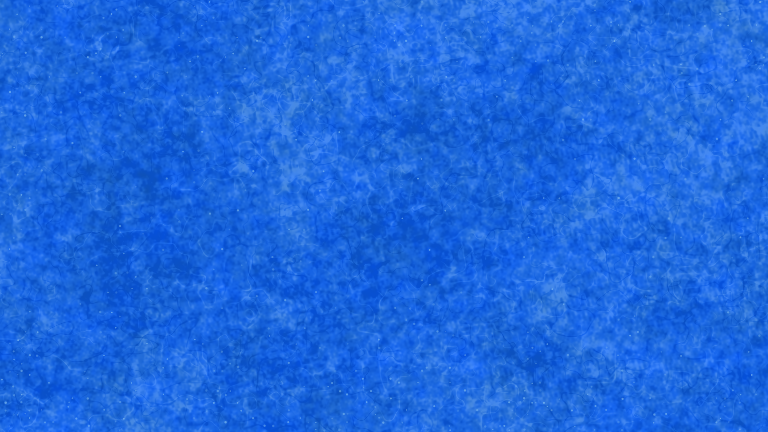
A Shadertoy shader for this texture:

```glsl
// Mottled blue plaster: soft cloudy blotches under crisp crumbly grain,
// crossed by a dense web of thin pale and dark veins and fine bright flecks.
// Layers of value noise form one tone, which a three-stop ramp colours.

const vec3 DEEP_BLUE = vec3(0.035, 0.315, 0.80);
const vec3 MID_BLUE  = vec3(0.105, 0.405, 0.88);
const vec3 PALE_BLUE = vec3(0.27, 0.535, 0.93);
const vec3 FLECK     = vec3(0.55, 0.78, 0.95);

float hash(vec2 p) {
    return fract(sin(dot(p, vec2(127.1, 311.7))) * 43758.55);
}

float valueNoise(vec2 p) {
    vec2 cell = floor(p);
    vec2 f = fract(p);
    f = f * f * (3.0 - 2.0 * f);
    float bottom = mix(hash(cell), hash(cell + vec2(1, 0)), f.x);
    float top = mix(hash(cell + vec2(0, 1)), hash(cell + vec2(1, 1)), f.x);
    return mix(bottom, top, f.y);
}

// Layered noise centred on zero; each octave is turned to hide the lattice.
float fbm(vec2 p, int octaves, float gain) {
    float sum = 0.0, weight = 1.0, total = 0.0;
    for (int i = 0; i < octaves; i++) {
        sum += weight * (valueNoise(p) - 0.5);
        total += weight;
        weight *= gain;
        p = mat2(1.6, 1.2, -1.2, 1.6) * p + 17.3;
    }
    return sum / total;
}

// Thin curved lines along the mid level of warped noise, in broken patches.
float veins(vec2 p, float scale, float width, float seed) {
    vec2 q = p * scale + seed;
    vec2 warp = vec2(valueNoise(q * 1.3 + 5.1), valueNoise(q * 1.3 + 41.7));
    float level = abs(valueNoise(q + 1.2 * warp) - 0.5);
    float patches = smoothstep(0.25, 0.65, valueNoise(q * 0.4 + 9.2));
    return (1.0 - smoothstep(0.0, width, level)) * patches;
}

// One small soft dot in a random share of the grid cells.
float flecks(vec2 p, float scale, float share, float radius) {
    vec2 q = p * scale;
    vec2 cell = floor(q);
    vec2 centre = 0.35 + 0.3 * vec2(hash(cell + 3.7), hash(cell + 8.9));
    float size = radius * mix(0.7, 1.3, hash(cell + 21.3));
    float disc = 1.0 - smoothstep(0.3 * size, size, length(fract(q) - centre));
    return disc * step(hash(cell + 57.1), share) * mix(0.3, 1.0, hash(cell + 33.3));
}

vec3 blueRamp(float tone) {
    vec3 shade = mix(DEEP_BLUE, MID_BLUE, smoothstep(0.0, 0.55, tone));
    return mix(shade, PALE_BLUE, smoothstep(0.43, 1.05, tone));
}

void mainImage(out vec4 fragColor, in vec2 fragCoord) {
    vec2 p = fragCoord / iResolution.y;

    // Cloudy blotches with crisp crumbly grain
    float tone = 0.5;
    tone += 0.72 * fbm(p * 3.6 + 2.6, 4, 0.62);
    tone += 1.20 * fbm(p * 44.0 + 11.0, 3, 1.0);

    // Two sizes of pale and dark veins
    tone += 0.24 * veins(p, 26.0, 0.09, 3.0);
    tone += 0.20 * veins(p, 46.0, 0.14, 27.0);
    tone -= 0.26 * veins(p, 22.0, 0.08, 61.0);
    tone -= 0.22 * veins(p, 42.0, 0.13, 83.0);

    vec3 colour = blueRamp(tone);

    // Patches shift between vivid and duller blue
    float vividness = fbm(p * 12.0 + 71.0, 4, 0.95);
    colour += vividness * vec3(-0.05, -0.01, 0.22);

    // Fine flecks gather toward the upper and lower edges
    float edge = smoothstep(0.15, 0.5, abs(p.y - 0.5));
    float dust = flecks(p, 110.0, mix(0.015, 0.06, edge), 0.36);
    colour = mix(colour, FLECK, 0.6 * dust);

    fragColor = vec4(clamp(colour, 0.0, 1.0), 1.0);
}
```
